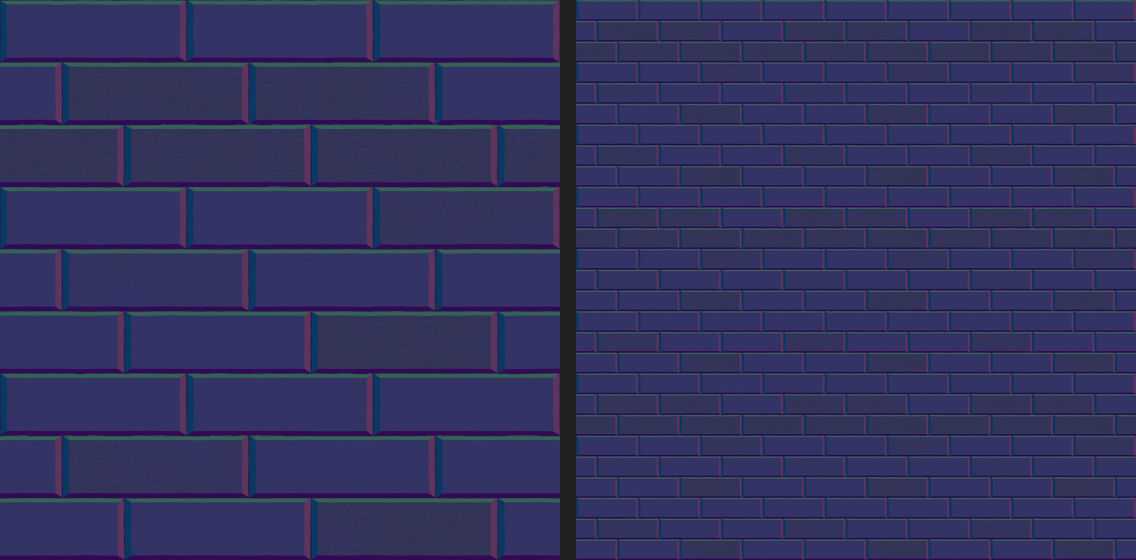
Left, the tile; right, the same tile 3 across and 3 down.
Write a Shadertoy shader that draws this texture map.

```glsl
#define BRICKS vec2(3.0, 9.0)        // repeats across and down
#define BEVEL vec2(0.0122, 0.0080)   // bevel widths: sides, top and bottom
#define JOINT 0.0008                 // half width of the dark joint
#define WOBBLE 0.0009                // unevenness of the edges
#define GRAIN_CELLS vec2(160.0, 192.0)
#define GRAIN 0.16                   // relief of the fine grain
#define PIT_CELLS 48.0
#define PIT_CHANCE 0.14
#define PIT_DEPTH 0.55
#define RELIEF_STEP 0.0013           // distance used to measure slopes

const vec3 FACE_SMOOTH = vec3(0.200, 0.200, 0.402);
const vec3 FACE_ROUGH  = vec3(0.198, 0.205, 0.340);
const vec3 BEVEL_TOP    = vec3(0.210, 0.385, 0.340);
const vec3 BEVEL_BOTTOM = vec3(0.200, 0.035, 0.340);
const vec3 BEVEL_LEFT   = vec3(0.040, 0.220, 0.390);
const vec3 BEVEL_RIGHT  = vec3(0.365, 0.205, 0.365);
const vec3 JOINT_COLOR  = vec3(0.150, 0.080, 0.270);

vec2 hash2(vec2 cell) {
    uvec2 q = uvec2(ivec2(cell)) * 1664525u + 1013904223u;
    for (int i = 0; i < 2; i++) {
        q.x += q.y * 1664525u;
        q.y += q.x * 1664525u;
        q ^= q >> 16u;
    }
    return vec2(q >> 8u) / exp2(24.0);
}

float cornerGradient(vec2 cell, vec2 offset, vec2 period) {
    float angle = 6.2832 * hash2(mod(cell, period)).x;
    return dot(vec2(cos(angle), sin(angle)), offset);
}

// Gradient noise that wraps over the canvas
float noise(vec2 uv, vec2 period) {
    vec2 p = uv * period, cell = floor(p), f = p - cell;
    vec2 s = f * f * f * (f * (f * 6.0 - 15.0) + 10.0);
    vec2 e = vec2(1.0, 0.0);
    float low = mix(cornerGradient(cell, f, period),
                    cornerGradient(cell + e.xy, f - e.xy, period), s.x);
    float high = mix(cornerGradient(cell + e.yx, f - e.yx, period),
                     cornerGradient(cell + e.xx, f - e.xx, period), s.x);
    return mix(low, high, s.y);
}

// Small elongated pits scattered over a jittered grid
float pits(vec2 uv) {
    vec2 p = uv * PIT_CELLS;
    vec2 cell = mod(floor(p), PIT_CELLS);
    vec2 place = hash2(cell + 101.0), kind = hash2(cell + 307.0);
    vec2 d = fract(p) - 0.5 - 0.4 * (place - 0.5);
    float angle = -0.8 + 2.0 * (kind.y - 0.5);
    d = mat2(cos(angle), -sin(angle), sin(angle), cos(angle)) * d;
    d /= vec2(mix(0.07, 0.14, place.x), 0.065);
    float present = step(kind.x, PIT_CHANCE);
    return present * mix(0.4, 1.0, place.y) * exp(-dot(d, d));
}

float relief(vec2 uv, float roughness) {
    float grain = noise(uv, GRAIN_CELLS) + 0.5 * noise(uv, vec2(48.0, 96.0));
    return GRAIN * mix(0.5, 1.5, roughness) * grain - PIT_DEPTH * pits(uv);
}

void mainImage(out vec4 fragColor, in vec2 fragCoord) {
    vec2 uv = fragCoord / iResolution.xy;
    float texel = 1.0 / iResolution.y;

    // Staggered bricks with slightly uneven edges
    vec2 wobble = vec2(noise(uv, vec2(24.0, 40.0)), noise(uv + 0.37, vec2(20.0, 36.0)));
    vec2 wall = (uv + WOBBLE * wobble) * BRICKS;
    float row = mod(floor(wall.y), BRICKS.y);
    wall.x -= mod(BRICKS.y - 1.0 - row, 3.0) / 3.0;
    vec2 brick = vec2(mod(floor(wall.x), BRICKS.x), row);
    vec2 local = fract(wall);
    vec2 edge = min(local, 1.0 - local) / BRICKS;

    // Roughness differs between bricks and in patches within them
    float patchiness = noise(uv, vec2(9.0, 12.0));
    float roughness = smoothstep(0.40, 1.0, hash2(brick + 17.0).x);
    roughness = clamp(roughness * (1.0 + 0.8 * patchiness) + 0.08 + 0.1 * patchiness, 0.0, 1.0);
    vec3 face = mix(FACE_SMOOTH, FACE_ROUGH, roughness);

    // Mitred bevels on four sides
    vec2 bevelDist = edge / BEVEL;
    float soft = texel / BEVEL.y;
    vec3 sideColor = local.x < 0.5 ? BEVEL_LEFT : BEVEL_RIGHT;
    vec3 levelColor = local.y < 0.5 ? BEVEL_BOTTOM : BEVEL_TOP;
    vec3 bevel = mix(sideColor, levelColor,
                     smoothstep(-soft, soft, bevelDist.x - bevelDist.y));
    vec2 inside = smoothstep(1.0 - 0.7 * texel / BEVEL, 1.0 + 0.7 * texel / BEVEL, bevelDist);
    float faceMask = inside.x * inside.y;
    vec3 color = mix(bevel, face, faceMask);

    // Surface slopes tint red and green
    vec2 e = vec2(RELIEF_STEP, 0.0);
    float h = relief(uv, roughness);
    vec2 slope = vec2(relief(uv + e.xy, roughness), relief(uv + e.yx, roughness)) - h;
    color.rg -= 0.2 * slope * mix(0.6, 1.0, faceMask);
    color.b -= 0.15 * dot(slope, slope);

    // Thin dark joint, broken up along its length
    float joint = 1.0 - smoothstep(JOINT - 0.5 * texel, JOINT + texel, min(edge.x, edge.y));
    color = mix(color, JOINT_COLOR, joint * (0.65 + 0.5 * noise(uv, vec2(64.0))));

    fragColor = vec4(clamp(color, 0.0, 1.0), 1.0);
}
```
